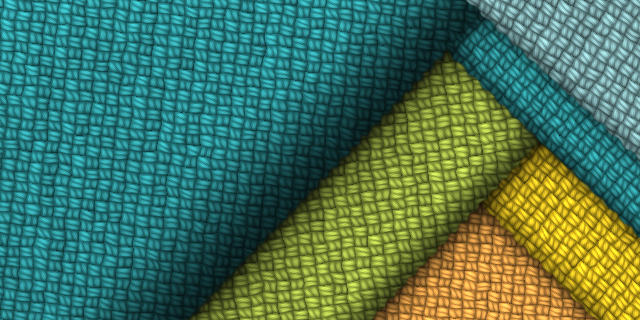
A Shadertoy shader for this texture:

```glsl
// Folded basket-weave cloths layered along diagonal edges.
// Each cloth is a half plane with a rounded fold and a soft cast shadow;
// paired strands alternate over a checkerboard, bent by layered sines.

#define WEAVE_COUNT 23.0
#define WEAVE_ASPECT 1.3
#define STRAND_DEPTH 0.56
#define STRAND_SLANT 0.22
#define SLUB 0.2
#define SHEEN 0.13
#define EDGE_RIPPLE 0.005
#define TEAL vec3(0.15, 0.54, 0.56)
#define GREEN vec3(0.60, 0.68, 0.25)
#define YELLOW vec3(0.89, 0.75, 0.11)
#define ORANGE vec3(0.93, 0.64, 0.28)
#define MIST vec3(0.48, 0.66, 0.67)

const float PI = 3.14159;

// Signed distance to a line, positive on the left of a -> b.
float sideOf(vec2 p, vec2 a, vec2 b) {
    vec2 d = normalize(b - a);
    return dot(p - a, vec2(-d.y, d.x));
}

// Soft irregularity made of layered sines.
float waves(vec2 p) {
    float sum = 0.0, gain = 0.5;
    for (int i = 0; i < 3; i++) {
        sum += gain * sin(p.x + 1.7 * sin(p.y)) * cos(p.y * 1.1 - p.x * 0.4);
        p = mat2(1.5, 1.1, -1.1, 1.5) * p + 2.3;
        gain *= 0.6;
    }
    return sum;
}

// Lit basket weave: soft gaps, slanted strand pairs and fine twisted fibres.
vec3 weave(vec2 p, float angle, float scale, vec3 dye) {
    float c = cos(angle), s = sin(angle);
    vec2 q = mat2(c, -s, s, c) * p * WEAVE_COUNT * scale;
    q.y *= WEAVE_ASPECT;
    q += SLUB * vec2(waves(q * 0.9), waves(q.yx * 0.8 + 4.0));
    vec2 cell = floor(q);
    vec2 f = fract(q) - 0.5;
    float over = mod(cell.x + cell.y, 2.0);
    vec2 t = over > 0.5 ? f : f.yx;      // x along the strand, y across it

    float slip = waves(cell * 2.7 + 1.0);
    float lane = t.y + t.x * (STRAND_SLANT + 0.3 * slip);
    float arch = max(cos(PI * t.x), 0.0);
    float side = smoothstep(0.5, 0.32, abs(t.y));
    float strand = abs(sin(2.0 * PI * lane));
    float height = sqrt(arch) * mix(0.45, 1.0, side) * (0.5 + 0.5 * strand);
    float fibre = sin(38.0 * lane + 12.0 * t.x + 9.0 * slip);
    float tone = 0.54 + STRAND_DEPTH * height + 0.16 * (f.y - f.x);
    tone += 0.06 * fibre * arch + 0.14 * slip + 0.07 * waves(q * 2.3);
    tone *= mix(0.95, 1.05, over);
    return dye * tone + SHEEN * smoothstep(0.5, 1.0, height) * (0.35 + 0.65 * dye);
}

// Brightness rolling from a dark rim to the open face of a cloth.
float fold(float d, float width, float rim) {
    return mix(rim, 1.0, smoothstep(-0.01, width, d));
}

// Shadow thrown on the cloth beneath, outside an edge.
float castShadow(float d, float reach, float depth) {
    return 1.0 - depth * exp(-max(-d, 0.0) / reach);
}

void mainImage(out vec4 fragColor, in vec2 fragCoord) {
    vec2 p = fragCoord / iResolution.y;
    float aa = 1.5 / iResolution.y;

    // Cloth edges, roughened by the yarns.
    float ripple = EDGE_RIPPLE * sin((p.x - p.y) * 70.0) * sin((p.x + p.y) * 95.0);
    float big = sideOf(p, vec2(0.586, 0.0), vec2(1.49, 0.94)) + ripple;
    float leaf = sideOf(p, vec2(1.159, 0.0), vec2(1.68, 0.552)) + ripple;
    float strip = sideOf(p, vec2(1.406, 0.83), vec2(2.0, 0.258)) + ripple;
    float gold = sideOf(p, vec2(1.51, 0.355), vec2(1.862, 0.0)) + ripple;
    float mist = sideOf(p, vec2(1.46, 1.0), vec2(2.0, 0.50)) + ripple;

    // Orange base.
    vec3 col = weave(p, -0.08, 1.12, ORANGE);
    col *= castShadow(gold, 0.03, 0.6);

    // Yellow fold.
    vec3 cloth = weave(p, -0.72, 1.05, YELLOW) * fold(gold, 0.08, 0.6);
    cloth *= castShadow(strip, 0.025, 0.55);
    col = mix(col, cloth, smoothstep(-aa, aa, gold));
    col *= castShadow(leaf, 0.04, 0.72);

    // Green fold, shaded by the large cloth and the strip.
    cloth = weave(p, 0.14, 1.0, GREEN) * fold(leaf, 0.11, 0.38);
    cloth *= castShadow(strip, 0.022, 0.4);
    col = mix(col, cloth, smoothstep(-aa, aa, leaf));
    col *= castShadow(big, 0.055, 0.84);

    // Narrow teal strip.
    cloth = weave(p, -0.74, 1.08, TEAL) * fold(strip, 0.07, 0.45);
    cloth *= castShadow(mist, 0.018, 0.45) * castShadow(big, 0.045, 0.65);
    col = mix(col, cloth, smoothstep(-aa, aa, strip));

    // Large teal cloth, bending into darkness at its right edge.
    cloth = weave(p, -0.10, 1.0, TEAL) * fold(big, 0.32, 0.27);
    cloth *= 0.94 + 0.14 * p.y + 0.05 * waves(p * 4.0);
    col = mix(col, cloth, smoothstep(-2.0 * aa, 2.0 * aa, big));

    // Pale cloth in the upper right corner.
    cloth = weave(p, -0.55, 0.98, MIST) * fold(mist, 0.06, 0.65);
    col = mix(col, cloth, smoothstep(-aa, aa, mist));

    fragColor = vec4(clamp(col, 0.0, 1.0), 1.0);
}
```
